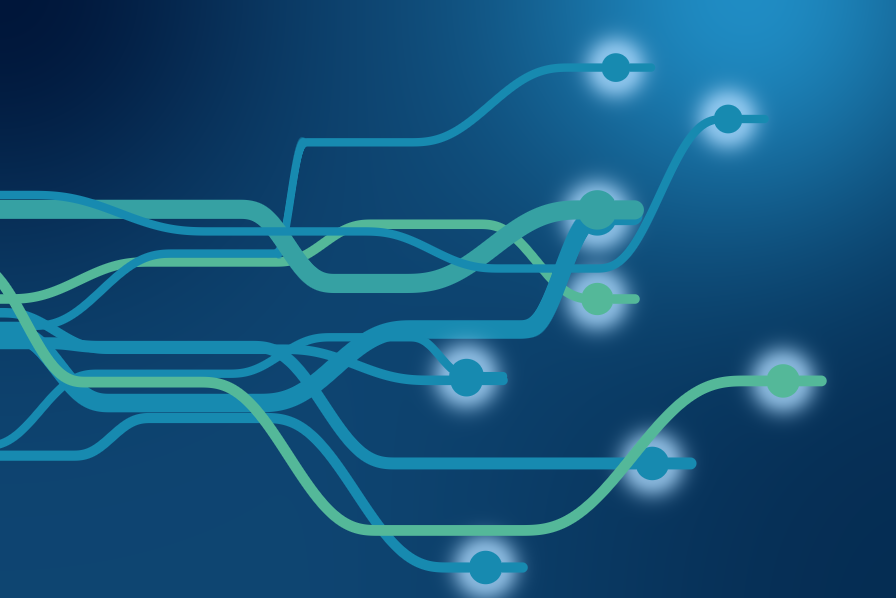
Write a Shadertoy shader that draws this background.

```glsl
// Rounded cables sweep from left to right over a blue gradient and end in glowing nodes.
// Each cable is a height function with up to three S-shaped bends; its slope turns the
// vertical gap into a distance. The canvas measures 150 by 100 units, origin lower left.

const vec2 CANVAS = vec2(150.0, 100.0);

const vec3 BASE  = vec3(0.055, 0.270, 0.445);
const vec3 DEEP  = vec3(0.020, 0.175, 0.325);
const vec3 NAVY  = vec3(0.000, 0.085, 0.225);
const vec3 SKY   = vec3(0.125, 0.560, 0.780);
const vec3 BLUE  = vec3(0.090, 0.540, 0.690);
const vec3 TEAL  = vec3(0.210, 0.630, 0.640);
const vec3 GREEN = vec3(0.330, 0.720, 0.600);
const vec3 HALO  = vec3(0.680, 0.860, 1.000);

const vec2 SKY_CENTRE = vec2(125.0, 101.0);
const float SKY_RADIUS = 42.0;
const vec2 NAVY_CENTRE = vec2(0.0, 102.0);
const float NAVY_RADIUS = 44.0;
const float HALO_WIDTH = 3.0;
const float HALO_STRENGTH = 0.75;
const vec3 NO_BEND = vec3(0.0);

// Soft round spot, 1 at its centre
float spot(vec2 p, vec2 centre, float radius) {
    vec2 q = (p - centre) / radius;
    return exp(-dot(q, q));
}

// Edge coverage of a signed distance
float coverage(float d) {
    float unitsPerPixel = CANVAS.y / iResolution.y;
    return clamp(0.5 - d / unitsPerPixel, 0.0, 1.0);
}

vec3 background(vec2 p) {
    vec3 col = mix(BASE, DEEP, smoothstep(45.0, 150.0, p.x));
    col = mix(col, NAVY, spot(p, NAVY_CENTRE, NAVY_RADIUS));
    return mix(col, SKY, 0.97 * spot(p, SKY_CENTRE, SKY_RADIUS));
}

// Adds a bend (from x, to x, new level) to path = (height, slope, level)
void addBend(inout vec3 path, float x, vec3 bend) {
    float span = bend.y - bend.x;
    if (span <= 0.0) return;
    float t = clamp((x - bend.x) / span, 0.0, 1.0);
    float rise = bend.z - path.z;
    path.x += rise * t * t * t * (t * (6.0 * t - 15.0) + 10.0);
    path.y += rise * 30.0 * t * t * (1.0 - t) * (1.0 - t) / span;
    path.z = bend.z;
}

// node = (x, radius, x of the cable end, halo amount)
void cable(inout vec3 col, vec2 p, vec3 tint, float halfWidth, float start,
           vec3 bendA, vec3 bendB, vec3 bendC, vec4 node) {
    vec3 path = vec3(start, 0.0, start);
    addBend(path, p.x, bendA);
    addBend(path, p.x, bendB);
    addBend(path, p.x, bendC);

    float across = (p.y - path.x) / sqrt(1.0 + path.y * path.y);
    float line = length(vec2(max(p.x - node.z, 0.0), across)) - halfWidth;
    float disc = length(p - vec2(node.x, path.z)) - node.y;

    float halo = max(disc, 0.0) / HALO_WIDTH;
    col = mix(col, HALO, node.w * HALO_STRENGTH * exp(-halo * halo));
    col = mix(col, tint, coverage(min(line, disc)));
}

void mainImage(out vec4 fragColor, in vec2 fragCoord) {
    vec2 p = fragCoord / iResolution.xy * CANVAS;
    vec3 col = background(p);

    // Upper bundle
    cable(col, p, GREEN, 0.80, 50.0, vec3(1.0, 25.4, 56.2), vec3(45.9, 62.5, 62.5),
          vec3(80.1, 99.6, 50.0), vec4(100.0, 2.7, 106.3, 1.0));
    cable(col, p, BLUE, 1.55, 44.3, vec3(1.0, 18.6, 32.6), vec3(43.0, 69.3, 44.9),
          vec3(86.9, 101.2, 63.9), vec4(100.0, 3.3, 106.0, 1.0));
    cable(col, p, BLUE, 0.70, 45.5, vec3(4.9, 29.3, 57.6), vec3(45.7, 51.6, 76.2),
          vec3(68.4, 95.7, 88.7), vec4(103.1, 2.4, 109.0, 1.0));
    cable(col, p, TEAL, 1.60, 65.0, vec3(40.0, 56.3, 52.6), vec3(67.4, 97.7, 64.9),
          NO_BEND, vec4(100.0, 3.3, 106.2, 0.0));
    cable(col, p, BLUE, 0.70, 67.4, vec3(4.9, 35.2, 61.3), vec3(60.5, 84.0, 55.1),
          vec3(99.6, 121.5, 80.1), vec4(121.9, 2.4, 128.0, 1.0));

    // Lower bundle
    cable(col, p, BLUE, 0.70, 25.4, vec3(-3.0, 16.6, 37.5), vec3(38.0, 55.7, 43.6),
          vec3(68.4, 79.0, 37.1), vec4(78.1, 2.9, 84.2, 1.0));
    cable(col, p, BLUE, 0.80, 47.7, vec3(0.0, 18.6, 41.6), vec3(46.9, 72.3, 36.4),
          NO_BEND, vec4(78.1, 2.7, 84.2, 0.0));
    cable(col, p, BLUE, 1.00, 42.6, vec3(8.0, 17.0, 42.0), vec3(42.0, 66.4, 22.5),
          NO_BEND, vec4(109.2, 2.8, 115.6, 1.0));
    cable(col, p, BLUE, 0.85, 23.8, vec3(12.0, 25.4, 30.1), vec3(44.0, 75.2, 5.1),
          NO_BEND, vec4(81.3, 2.8, 87.5, 1.0));
    cable(col, p, GREEN, 0.90, 56.0, vec3(-5.9, 14.6, 36.1), vec3(33.2, 63.5, 11.3),
          vec3(87.0, 125.0, 36.3), vec4(131.1, 2.8, 137.5, 1.0));

    fragColor = vec4(col, 1.0);
}
```
